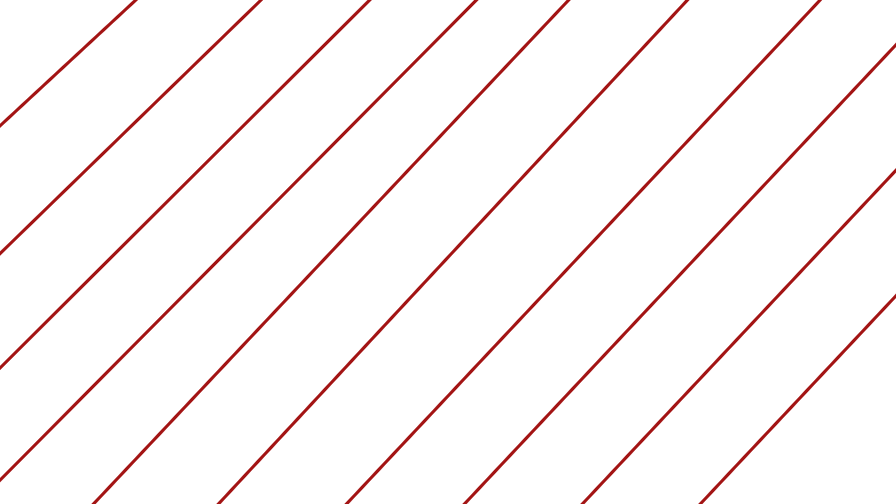
Give the GLSL for this pattern, as a WebGL 1 fragment shader.

```glsl
precision highp float;

uniform vec2 u_resolution;

#define LINE_COUNT 10
#define REGULAR_FROM 6.0   // lines from this index on are parallel
#define SPACING 0.234      // horizontal step, in canvas heights
#define FOOT_X 0.6875      // first regular line at the bottom edge
#define HEAD_X 1.6273      // first regular line at the top edge
#define LINE_WIDTH 0.0062
#define KINK 0.01736       // local unevenness of the upper ends
#define INK vec3(0.64, 0.08, 0.08)
#define PAPER vec3(1.0)

// Where a line crosses the bottom (x) and top (y) edges
vec2 lineEnds(float index) {
    float steps = max(REGULAR_FROM - index, 0.0);
    float s = (2.0 * steps - 7.0) / 5.0;

    // Uneven drift that fans out the lines on the left
    float footDrift = steps * (-0.0078 + s * (0.01336 + s * (-0.01 - 0.01109 * s)));
    float headDrift = steps * (0.00763 + s * (0.01862 - 0.01855 * s));
    float bump = steps - 2.5;
    headDrift -= KINK * cos(3.14159 * steps) * exp(-2.0 * bump * bump);

    float shift = SPACING * (index - REGULAR_FROM);
    return vec2(FOOT_X + footDrift, HEAD_X + headDrift) + shift;
}

// Perpendicular distance to the line joining both edge crossings
float lineDistance(vec2 p, vec2 ends) {
    float run = ends.y - ends.x;
    return abs(p.x - ends.x - run * p.y) / sqrt(1.0 + run * run);
}

void main() {
    vec2 p = gl_FragCoord.xy / u_resolution.y;

    float nearest = 10.0;
    for (int i = 0; i < LINE_COUNT; i++) {
        nearest = min(nearest, lineDistance(p, lineEnds(float(i))));
    }

    // One pixel wide soft edge
    float coverage = clamp(0.5 + (0.5 * LINE_WIDTH - nearest) * u_resolution.y, 0.0, 1.0);
    gl_FragColor = vec4(mix(PAPER, INK, coverage), 1.0);
}
```
